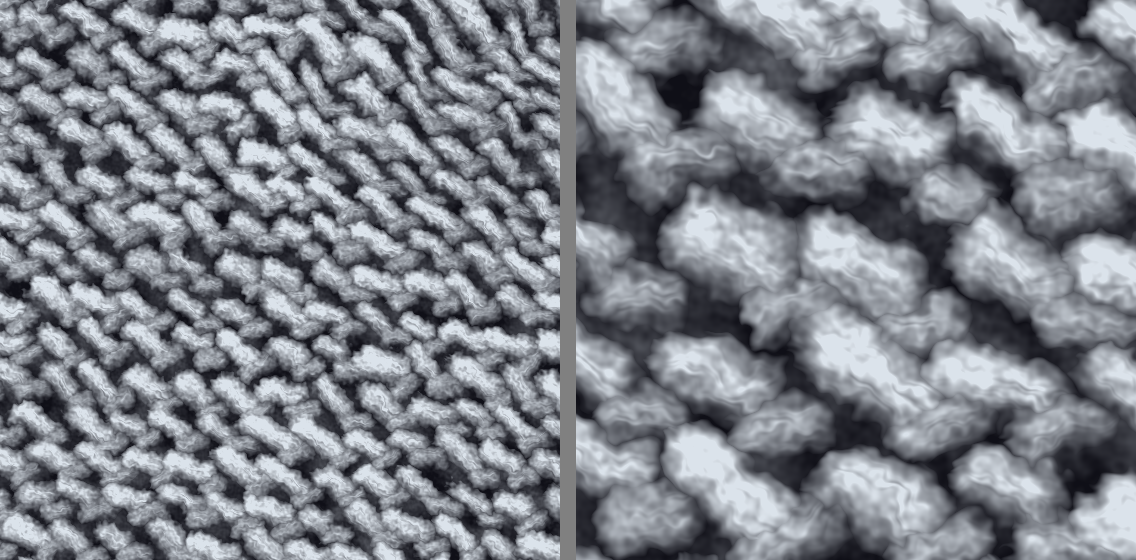
Left, the full canvas; right, a detail of the centre.
This texture is drawn by a WebGL 2 fragment shader. Its source:

```glsl
#version 300 es
precision highp float;
// Chunky grey garter knit: slightly sagging rows of plump slanted loops, each with
// a smaller link rising from its lower end. Every stitch is a pair of S-bent, domed
// capsules on a jittered lattice; gradient noise adds wool fibres and fuzz.
uniform vec2 u_resolution;
out vec4 fragColor;

vec2 hash2(vec2 p) {
  vec3 q = fract(p.xyx * vec3(0.1031, 0.1030, 0.0973));
  q += dot(q, q.yzx + 33.33);
  return fract((q.xx + q.yz) * q.zy);
}

float gradientNoise(vec2 p) {
  vec2 i = floor(p), f = fract(p);
  vec2 w = f * f * f * (f * (f * 6.0 - 15.0) + 10.0);
  vec2 e = vec2(0.0, 1.0);
  float a = dot(hash2(i) - 0.5, f);
  float b = dot(hash2(i + e.yx) - 0.5, f - e.yx);
  float c = dot(hash2(i + e) - 0.5, f - e);
  float d = dot(hash2(i + 1.0) - 0.5, f - 1.0);
  return 2.0 * mix(mix(a, b, w.x), mix(c, d, w.x), w.y);
}

vec2 rotate(vec2 p, float angle) {
  float c = cos(angle), s = sin(angle);
  return vec2(c * p.x + s * p.y, c * p.y - s * p.x);
}

// Brightness of one yarn strand, centred on the origin and lit from above
float strand(vec2 p, float angle, float halfLength, float radius, float seed) {
  p = rotate(p, angle);
  p.y += 0.055 * sin(p.x * 5.0);
  float fibre = gradientNoise(vec2(p.x * 4.0 + p.y * 6.0, p.y * 14.0) + seed * 91.0);
  vec2 offset = vec2(p.x - clamp(p.x, -halfLength, halfLength), p.y) / radius;
  float dome = 1.0 - dot(offset, offset) * (1.0 + 0.4 * fibre);
  float light = 0.86 + 0.30 * offset.y - 0.16 * offset.x - 0.22 * p.x + 0.40 * fibre;
  return max(dome, 0.0) * light;
}

void main() {
  vec2 uv = gl_FragCoord.xy / u_resolution;

  // Rows sag toward the right and pucker in the upper right corner
  float pucker = smoothstep(0.5, 0.0, distance(uv, vec2(0.92, 0.95)));
  vec2 cloth = uv;
  cloth.y += 0.09 * uv.x * uv.x + 0.09 * pucker * uv.x;
  vec2 wander = vec2(gradientNoise(uv * 6.0 + 3.0), gradientNoise(uv * 6.0 + 41.0));
  cloth += wander * (0.028 + 0.04 * pucker);

  // Twelve stitches across and fourteen rows down, measured in row heights
  vec2 cell = vec2(1.17, 1.0);
  vec2 p = cloth * vec2(12.0, 14.0) * cell;
  p += 0.16 * vec2(gradientNoise(uv * 36.0), gradientNoise(uv * 36.0 + 19.0));
  p += 0.11 * vec2(gradientNoise(uv * 105.0), gradientNoise(uv * 105.0 + 27.0));

  // Dim yarn of the layer below shows through most gaps
  float tone = 0.10 + 0.34 * gradientNoise(p * 1.7 + 11.0);
  float row = floor(p.y);
  for (int j = -1; j <= 1; j++) {
    float y = row + float(j);
    float shift = 0.08 * y + 0.45 * hash2(vec2(y, 5.0)).x;
    float column = floor(p.x / cell.x - shift);
    for (int i = -1; i <= 1; i++) {
      vec2 id = vec2(column + float(i), y);
      vec2 jitter = hash2(id + 17.0) - 0.5;
      vec2 shape = hash2(id + 63.0) - 0.5;
      vec2 center = (id + 0.5 + vec2(shift, 0.0)) * cell + jitter * vec2(0.26, 0.24);
      vec2 local = p - center;
      float tilt = -0.32 + 0.6 * shape.x - 0.35 * pucker;
      float loop = strand(local, tilt, 0.31 + 0.20 * shape.y,
                          0.39 + 0.10 * jitter.x, shape.x);
      float link = strand(local - vec2(0.54, -0.40), 0.60 + 0.7 * shape.y,
                          0.21, 0.30 + 0.08 * jitter.y, shape.y);
      tone = max(tone, max(loop * (1.06 + 0.22 * shape.y), link * 0.78));
    }
  }

  // Stray fuzz, uneven light and loose shadow in the puckered corner
  float fuzz = gradientNoise(rotate(uv, -0.5) * vec2(70.0, 125.0));
  float fineFuzz = gradientNoise(uv * 180.0);
  tone += (0.22 * fuzz + 0.18 * fineFuzz) * (0.3 + tone);
  tone *= 1.0 + 0.16 * gradientNoise(uv * 3.0 + 8.0) - 0.12 * pucker;
  tone = clamp(tone * 1.04, 0.0, 1.0);

  vec3 shadow = vec3(0.06, 0.06, 0.09);
  vec3 wool = vec3(0.86, 0.89, 0.92);
  fragColor = vec4(mix(shadow, wool, tone), 1.0);
}
```
